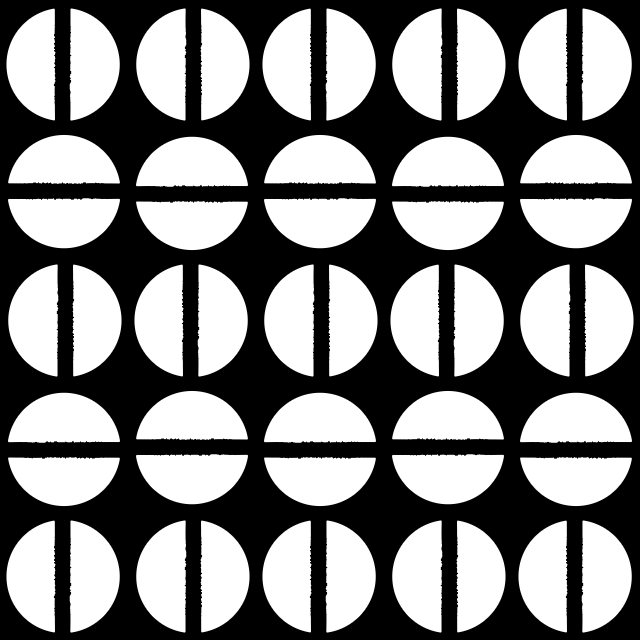
Reproduce this pattern procedurally as a WebGL 1 fragment shader.

```glsl
precision highp float;

uniform vec2 u_resolution;

#define REPEATS 5.0       // discs across and down
#define RADIUS 0.4425     // all lengths below are in cells
#define HALF_GAP 0.0605
#define DISC_SHIFT 0.007
#define GAP_SHIFT 0.004
#define DROP 0.004
#define CORNER 0.010
#define CHIP_RATE 85.0    // chips per cell along a gap edge
#define CHIP_DEPTH 0.007
#define WOBBLE 0.004
#define INK vec3(0.0)
#define PAPER vec3(1.0)

float hash(vec2 p) {
  vec3 q = fract(vec3(p.xyx) * 0.1031);
  q += dot(q, q.yzx + 33.33);
  return fract((q.x + q.y) * q.z);
}

// Smooth one-dimensional noise, one sequence per seed
float noise(float x, float seed) {
  float i = floor(x);
  float f = fract(x);
  f = f * f * (3.0 - 2.0 * f);
  return mix(hash(vec2(i, seed)), hash(vec2(i + 1.0, seed)), f);
}

// Intersection of two shapes with softened corners
float roundIntersect(float a, float b, float r) {
  vec2 v = vec2(a, b) + r;
  return min(max(v.x, v.y), 0.0) + length(max(v, 0.0)) - r;
}

// Uneven edge: a slow wobble, with small chips mostly near the middle
float roughness(float along, float seed) {
  float wobble = (noise(along * 9.0 + 20.0, seed) - 0.5) * WOBBLE;
  float n = noise(along * CHIP_RATE + 100.0, seed + 7.0);
  float chip = smoothstep(0.62, 0.85, n) - 0.5 * smoothstep(0.3, 0.1, n);
  float worn = 1.0 - smoothstep(0.12, 0.38, abs(along));
  return wobble + chip * worn * CHIP_DEPTH;
}

// Disc split along its second axis; flip mirrors the irregularities
float splitDisc(vec2 p, float flip) {
  p.x -= flip * DISC_SHIFT;
  float disc = length(p) - RADIUS;
  float across = p.x - flip * GAP_SHIFT;
  float seed = across * flip > 0.0 ? 11.0 : 29.0;
  float gap = HALF_GAP + roughness(p.y * flip, seed) - abs(across);
  return roundIntersect(disc, gap, CORNER);
}

void main() {
  // Cells are counted from the top left
  vec2 uv = gl_FragCoord.xy / u_resolution;
  vec2 grid = vec2(uv.x, 1.0 - uv.y) * REPEATS;
  vec2 cell = floor(grid);
  vec2 local = grid - cell - 0.5 - vec2(0.0, DROP);

  // Rows alternate the gap direction; neighbours shift opposite ways
  bool upright = mod(cell.y, 2.0) < 0.5;
  float parity = mod(cell.x + floor(cell.y * 0.5 + 0.1), 2.0);
  float flip = parity < 0.5 ? -1.0 : 1.0;
  float d = splitDisc(upright ? local : local.yx, flip);

  float pixel = REPEATS / min(u_resolution.x, u_resolution.y);
  float cover = clamp(0.5 - d / pixel, 0.0, 1.0);
  gl_FragColor = vec4(mix(INK, PAPER, cover), 1.0);
}
```
